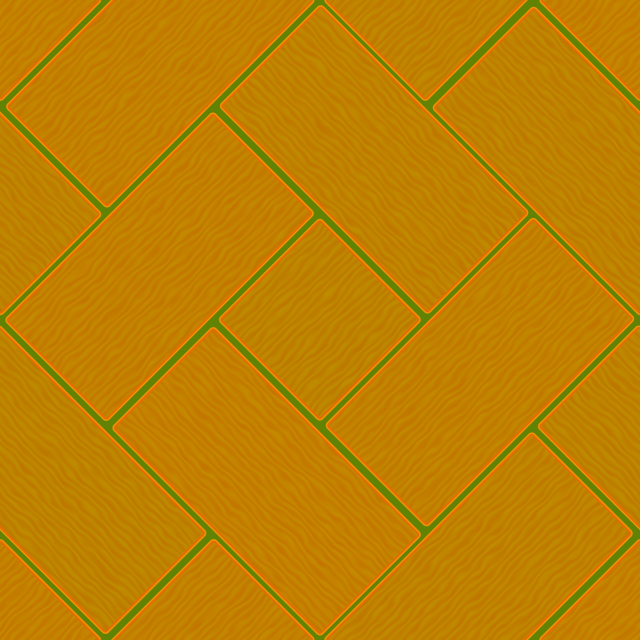
A Shadertoy shader for this pattern:

```glsl
vec2 hash2(vec2 p) {
    vec3 h = fract(p.xyx * vec3(0.1031, 0.1030, 0.0973));
    h += dot(h, h.yzx + 33.33);
    return fract((h.xx + h.yz) * h.zy);
}

float gradientNoise(vec2 p) {
    vec2 i = floor(p), f = p - i;
    vec2 w = f * f * f * (f * (f * 6.0 - 15.0) + 10.0);
    vec4 corner;
    for (int k = 0; k < 4; k++) {
        vec2 o = vec2(k & 1, k >> 1);
        float angle = 6.2832 * hash2(i + o).x;
        corner[k] = dot(vec2(cos(angle), sin(angle)), f - o);
    }
    return mix(mix(corner.x, corner.y, w.x), mix(corner.z, corner.w, w.x), w.y);
}

float roundedBox(vec2 p, vec2 halfSize, float radius) {
    vec2 q = abs(p) - halfSize + radius;
    return length(max(q, 0.0)) + min(max(q.x, q.y), 0.0) - radius;
}

// Pinwheel block of 3 by 3 cells: four 2:1 bricks around one square
void findBrick(vec2 cell, out vec2 low, out vec2 size) {
    low = vec2(1.0);
    size = vec2(1.0);
    if (cell.y < 0.5 && cell.x < 1.5) { low = vec2(0.0); size = vec2(2.0, 1.0); }
    else if (cell.x < 0.5) { low = vec2(0.0, 1.0); size = vec2(1.0, 2.0); }
    else if (cell.y > 1.5) { low = vec2(1.0, 2.0); size = vec2(2.0, 1.0); }
    else if (cell.x > 1.5) { low = vec2(2.0, 0.0); size = vec2(1.0, 2.0); }
}

// Wavy ridges running along the brick, in the range -1 to 1
float grain(vec2 p, vec2 seed) {
    float warp = gradientNoise(p * vec2(4.0, 7.0) + seed);
    float fine = gradientNoise(p * vec2(9.0, 22.0) + seed + 31.0);
    float ridge = sin(6.2832 * (22.0 * p.y + 0.8 * warp + 0.45 * fine));
    float strength = 0.75 + 0.6 * gradientNoise(p * vec2(7.0, 18.0) + seed + 67.0);
    return clamp(ridge * strength + 0.5 * fine, -1.0, 1.0);
}

void mainImage(out vec4 fragColor, in vec2 fragCoord) {
    // Diagonal grid, one unit per brick width
    vec2 p = 6.0 * fragCoord / iResolution.y;
    p.y = 6.0 - p.y;
    vec2 grid = 0.5 * vec2(p.x + p.y - 3.0, p.y - p.x + 3.0);
    float pixel = 4.243 / iResolution.y;

    vec2 block = floor(grid / 3.0);
    vec2 inBlock = grid - 3.0 * block;
    vec2 low, size;
    findBrick(floor(inBlock), low, size);

    // Alternate blocks carry different bricks
    vec2 id = low + 3.0 * mod(block.x + block.y, 2.0) + 5.0;
    vec2 shift = 0.014 * (hash2(id) - 0.5);
    vec2 local = inBlock - low - 0.5 * size - shift;
    float depth = -roundedBox(local, 0.5 * size - 0.0185, 0.03);

    // Striped face with a slight tint per brick
    vec2 along = size.x > 1.5 ? local : local.yx;
    float tint = hash2(id + 17.0).x - 0.5;
    vec3 face = vec3(0.75, 0.505, 0.0) + tint * vec3(0.03, -0.012, 0.0);
    face.g += 0.042 * grain(along, id * 13.0);

    // Joint, bright rim, warm bevel, face
    vec3 color = mix(vec3(0.38, 0.51, 0.01), vec3(0.94, 0.58, 0.01),
                     smoothstep(-0.7 * pixel, 0.7 * pixel, depth));
    float blur = max(0.004, 0.6 * pixel);
    color = mix(color, vec3(0.90, 0.42, 0.01), smoothstep(-blur, blur, depth - 0.010));
    color = mix(color, face, smoothstep(-blur, blur, depth - 0.0225));
    fragColor = vec4(color, 1.0);
}
```
